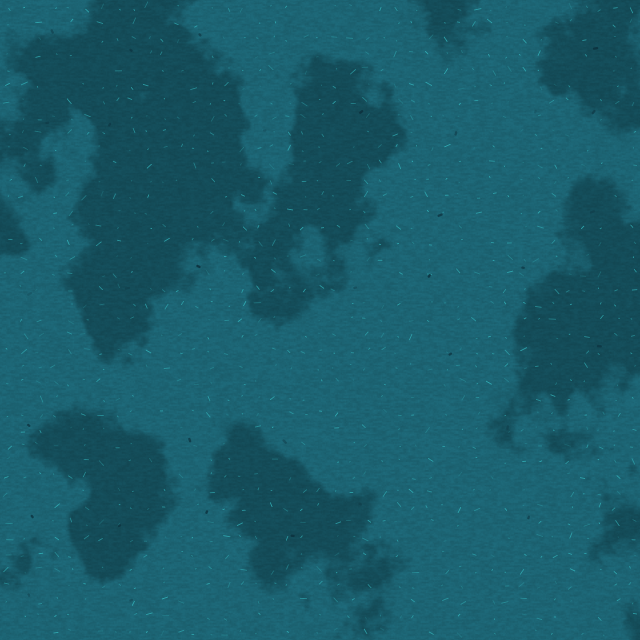
Write a Shadertoy shader that draws this texture.

```glsl
// Teal paper with ragged darker stains, fine grain, bright fibres and dark specks.

const vec3 PAPER = vec3(0.110, 0.392, 0.452);
const vec3 STAIN = vec3(0.078, 0.298, 0.347);
const vec3 FIBRE = vec3(0.22, 0.78, 0.80);
const vec3 SPECK = vec3(0.045, 0.19, 0.24);

// Integer hash: three random values in 0..1 for a cell and a seed.
vec3 hash3(vec2 cell, int seed) {
    uvec3 v = uvec3(ivec3(ivec2(cell), seed));
    v = v * 1664525u + 1013904223u;
    v.x += v.y * v.z; v.y += v.z * v.x; v.z += v.x * v.y;
    v ^= v >> 16u;
    v.x += v.y * v.z; v.y += v.z * v.x; v.z += v.x * v.y;
    return vec3(v >> 8u) / 16777216.0;
}

float valueNoise(vec2 p, int seed) {
    vec2 cell = floor(p);
    vec2 f = fract(p);
    f = f * f * (3.0 - 2.0 * f);
    float low = mix(hash3(cell, seed).x, hash3(cell + vec2(1, 0), seed).x, f.x);
    float high = mix(hash3(cell + vec2(0, 1), seed).x, hash3(cell + vec2(1, 1), seed).x, f.x);
    return mix(low, high, f.y);
}

// Fractal noise, centred on zero.
float fractalNoise(vec2 p, int seed) {
    float sum = 0.0;
    float amplitude = 0.5;
    for (int octave = 0; octave < 5; octave++) {
        sum += amplitude * (valueNoise(p, seed + octave) - 0.5);
        p = mat2(1.6, 1.2, -1.2, 1.6) * p + 3.7;
        amplitude *= 0.55;
    }
    return sum;
}

// Distance to a capsule centred on the origin.
float capsule(vec2 p, float angle, float halfLength, float radius) {
    vec2 axis = vec2(cos(angle), sin(angle));
    float along = clamp(dot(p, axis), -halfLength, halfLength);
    return length(p - axis * along) - radius;
}

// Nearest of the long blobs, one in each jittered cell.
float blobDistance(vec2 p, float cells, int seed) {
    vec2 home = floor(p * cells);
    float nearest = 1.0;
    for (int y = -1; y <= 1; y++) {
        for (int x = -1; x <= 1; x++) {
            vec2 cell = home + vec2(x, y);
            vec3 place = hash3(cell, seed);
            vec3 shape = hash3(cell, seed + 1);
            vec2 centre = (cell + 0.2 + 0.6 * place.xy) / cells;
            float halfLength = mix(0.03, 0.14, shape.x);
            float radius = mix(0.055, 0.095, shape.y);
            nearest = min(nearest, capsule(p - centre, place.z * 3.1416, halfLength, radius));
        }
    }
    return nearest;
}

// Stain strength: bent blobs with a frayed edge.
float stainMask(vec2 p) {
    vec2 bend = vec2(valueNoise(p * 4.0, 21), valueNoise(p * 4.0, 22)) - 0.5;
    float d = blobDistance(p + 0.11 * bend, 2.6, 5);
    d += 0.26 * fractalNoise(p * 10.0, 31);
    return 1.0 - smoothstep(-0.022, 0.020, d);
}

// Small strokes scattered one per cell; returns their coverage.
float flecks(vec2 p, float cells, int seed, float chance, vec2 lengths, float radius, float tilt, float pixel) {
    vec2 cell = floor(p * cells);
    vec3 place = hash3(cell, seed);
    vec3 shape = hash3(cell, seed + 1);
    vec2 centre = (cell + 0.3 + 0.4 * place.xy) / cells;
    float halfLength = mix(lengths.x, lengths.y, shape.x * shape.x);
    float angle = tilt * (shape.y - 0.5);
    float d = capsule(p - centre, angle, halfLength, radius);
    float coverage = clamp(0.5 - d / pixel, 0.0, 1.0);
    return coverage * step(place.z, chance) * mix(0.25, 1.0, shape.z);
}

// Fine grain, stretched sideways like laid paper.
float paperGrain(vec2 p) {
    float streaks = valueNoise(p * vec2(150.0, 390.0), 41) - 0.5;
    float dust = valueNoise(p * 480.0, 42) - 0.5;
    return 0.11 * streaks + 0.06 * dust;
}

void mainImage(out vec4 fragColor, in vec2 fragCoord) {
    vec2 p = fragCoord / iResolution.y;
    float pixel = 1.0 / iResolution.y;

    // Stained paper
    vec3 color = mix(PAPER, STAIN, stainMask(p));
    color *= 1.0 + paperGrain(p);

    // Bright fibres and dark specks
    float fibres = flecks(p, 41.0, 51, 0.6, vec2(0.0004, 0.005), 0.0006, 2.4, pixel);
    float specks = flecks(p, 8.0, 61, 0.6, vec2(0.001, 0.0025), 0.0018, 6.28, pixel);
    color = mix(color, FIBRE, 0.75 * fibres);
    color = mix(color, SPECK, 0.9 * specks);

    fragColor = vec4(color, 1.0);
}
```
